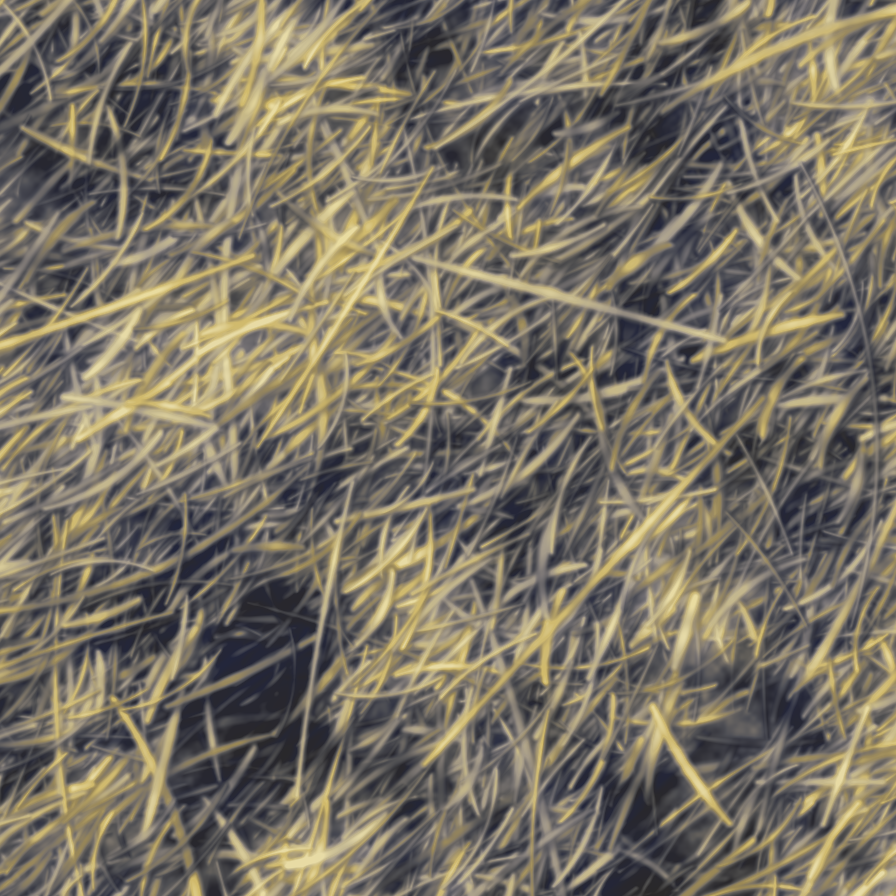
Write a WebGL 1 fragment shader that draws this texture.

```glsl
precision highp float;
uniform vec2 u_resolution;

#define LAYERS 24
#define LEAN 0.82
#define SCATTER 7.5
#define SHORT_CELL 0.055
#define MID_CELL 0.14
#define LONG_CELL 0.30
#define BLADE_WIDTH 0.0045
#define SOFTNESS 0.0046
#define SHADOW 0.36
#define DAPPLE 0.85
#define CONTRAST 1.1
#define EXPOSURE 0.15

const vec3 NAVY = vec3(0.14, 0.15, 0.22);
const vec3 UMBER = vec3(0.18, 0.16, 0.12);
const vec3 CHARCOAL = vec3(0.31, 0.31, 0.32);
const vec3 GREY = vec3(0.47, 0.45, 0.44);
const vec3 KHAKI = vec3(0.65, 0.61, 0.54);
const vec3 OCHRE = vec3(0.60, 0.53, 0.34);
const vec3 PALE_STRAW = vec3(0.77, 0.72, 0.55);
const vec3 STRAW = vec3(0.82, 0.73, 0.42);
const vec3 CREAM = vec3(0.91, 0.86, 0.64);

vec4 hash4(vec2 p) {
  vec4 q = fract(p.xyxy * vec4(0.1031, 0.1030, 0.0973, 0.1099));
  q += dot(q, q.wzxy + 33.33);
  return fract((q.xxyz + q.yzzw) * q.zywx);
}

float noise(vec2 p) {
  vec2 i = floor(p), f = fract(p);
  f = f * f * (3.0 - 2.0 * f);
  return mix(mix(hash4(i).x, hash4(i + vec2(1, 0)).x, f.x),
             mix(hash4(i + vec2(0, 1)).x, hash4(i + vec2(1, 1)).x, f.x), f.y);
}

float fbm(vec2 p) {
  return 0.55 * noise(p) + 0.3 * noise(p * 2.1 + 7.0) + 0.15 * noise(p * 4.3 + 19.0);
}

// Tone runs from deep shade (0) to sunlit straw (1)
vec3 grassColour(float tone, float warmth) {
  vec3 c = mix(mix(NAVY, UMBER, warmth * 0.5), CHARCOAL, clamp(tone / 0.28, 0.0, 1.0));
  c = mix(c, mix(GREY, OCHRE * 0.82, warmth * 0.3), clamp((tone - 0.28) / 0.22, 0.0, 1.0));
  c = mix(c, mix(KHAKI, OCHRE, warmth), clamp((tone - 0.5) / 0.2, 0.0, 1.0));
  c = mix(c, mix(PALE_STRAW, STRAW, warmth), clamp((tone - 0.72) / 0.24, 0.0, 1.0));
  return mix(c, CREAM, clamp((tone - 1.02) / 0.3, 0.0, 1.0));
}

// Lays one curved blade over surface = (tone, warmth)
vec2 layBlade(vec2 surface, vec2 p, vec2 cell, float size, float depth, float seed, float hollow) {
  vec4 a = hash4(cell + seed), b = hash4(cell + seed + 71.7);
  vec2 centre = (cell + 0.5 + 0.4 * (a.xy - 0.5)) * size;
  float r = a.z - 0.5;
  float angle = LEAN + 0.3 * sin(seed + centre.x * 5.0 + 2.0 * sin(centre.y * 4.0))
              + 0.4 * r + SCATTER * r * r * r;
  float cs = cos(angle), sn = sin(angle);
  vec2 q = mat2(cs, -sn, sn, cs) * (p - centre);
  float halfLength = size * mix(0.45, 0.93, b.x);
  float along = q.x / halfLength;
  q.y += 0.45 * (a.w - 0.5) * halfLength * along * along;
  float width = BLADE_WIDTH * mix(0.65, 1.5, b.y * b.y) * (1.0 - 0.3 * along * along);
  width = max(width, 0.002);
  float past = max(abs(q.x) - halfLength, 0.0);

  // Few blades survive over a hollow
  float survive = smoothstep(0.0, 0.15, fract(b.x * 7.0) + 0.15 - 0.75 * hollow);

  // Soft shade under the blade, then the rounded blade itself
  float shade = 1.0 - smoothstep(0.0, width * 2.8, length(vec2(past, q.y + width * 0.9)));
  surface.x *= 1.0 - SHADOW * shade * survive;
  float d = length(vec2(past, q.y)) - width;
  float cover = 0.9 * survive * (1.0 - smoothstep(-SOFTNESS, SOFTNESS, d));
  float side = clamp(q.y / width, -1.0, 1.0);
  float tone = 0.25 + 0.4 * depth + 0.62 * (b.z - 0.5);
  tone += 0.12 - 0.17 * side * side + 0.06 * side;
  tone += 0.13 * sin(along * 5.0 + 40.0 * b.w);
  float warmth = smoothstep(0.2, 0.75, b.w - 0.18 * side);
  return mix(surface, vec2(tone, warmth), cover);
}

void main() {
  vec2 p = gl_FragCoord.xy / u_resolution.y;

  // Shaded litter with hollows where the grass thins out
  float hollow = smoothstep(0.52, 0.74, fbm(p * 3.6 + vec2(3.1, 8.4)));
  float litter = fbm(p * 34.0);
  vec2 surface = vec2(0.7 * litter - 0.2 - 0.05 * hollow, hollow * 0.8);

  // Tangled blades from the ground up, with a long one in every third layer
  for (int k = 0; k < LAYERS; k++) {
    float layer = float(k);
    float seed = layer * 37.0 + 11.0;
    float depth = layer / float(LAYERS - 1);
    vec4 h = hash4(vec2(layer, 5.0));
    bool isLong = mod(layer, 3.0) > 1.5;
    float size = isLong ? LONG_CELL * (0.7 + 0.5 * h.x) : mix(SHORT_CELL, MID_CELL, h.x);
    vec2 local = p + h.yz * size;
    vec2 home = floor(local / size);
    float thinning = isLong ? 0.4 * hollow : hollow;
    for (int j = -1; j <= 1; j++)
      for (int i = -1; i <= 1; i++)
        surface = layBlade(surface, local, home + vec2(i, j), size, depth, seed, thinning);
  }

  // Broad dappled light, clumps and fine fibre grain
  float dapple = fbm(p * 6.5 + 31.0) - 0.5;
  float clump = noise(p * 24.0 + 13.0) - 0.5;
  float grain = noise(p * 75.0) - 0.5;
  float tone = (surface.x - 0.45) * CONTRAST + 0.45 + EXPOSURE;
  tone += DAPPLE * dapple + 0.38 * clump + 0.14 * grain - 0.16 * hollow;
  vec3 colour = grassColour(tone, surface.y);

  // Cool haze drifting over the tangle
  colour += vec3(-0.015, -0.005, 0.04) * (noise(p * 18.0 + 50.0) - 0.4);
  gl_FragColor = vec4(colour, 1.0);
}
```
